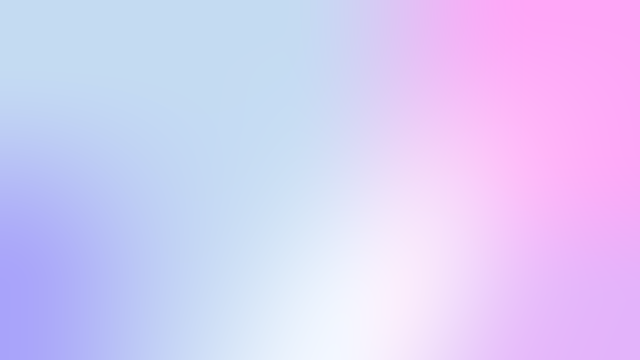
Write a WebGL 1 fragment shader that draws this background.

```glsl
precision highp float;
// Soft pastel gradient: blue sky, pink right side, periwinkle corner and a white glow from below.

uniform vec2 u_resolution;

const vec3 SKY        = vec3(0.77, 0.86, 0.95);
const vec3 PINK       = vec3(1.00, 0.65, 0.97);
const vec3 LILAC      = vec3(0.89, 0.70, 0.98);
const vec3 PERIWINKLE = vec3(0.66, 0.64, 0.98);
const vec3 GLOW_COOL  = vec3(0.95, 0.97, 1.00);
const vec3 GLOW_WARM  = vec3(1.00, 0.94, 0.99);

// Ranges are fractions of the canvas width or height.
const vec2  PINK_RANGE   = vec2(0.44, 0.84);
const vec2  LILAC_RANGE  = vec2(0.15, 0.60);
const vec2  CORNER_RANGE = vec2(0.20, 0.85);
const float CORNER_WIDTH = 0.22;
const vec2  GLOW_RANGE   = vec2(0.10, 1.00);
const vec2  GLOW_TINT    = vec2(0.50, 0.66);
const float GLOW_FOOT    = 0.535;
const float GLOW_LEAN    = 0.24;
const float GLOW_WIDTH   = 0.20;

// Bell curve with its peak at zero.
float bell(float offset, float width) {
  float d = offset / width;
  return exp(-d * d);
}

// One below the range, falling smoothly to zero above it.
float fadeUp(vec2 range, float height) {
  return 1.0 - smoothstep(range.x, range.y, height);
}

void main() {
  vec2 uv = gl_FragCoord.xy / u_resolution;

  // Sky to the right-hand side, pink above and lilac below
  vec3 rightSide = mix(PINK, LILAC, fadeUp(LILAC_RANGE, uv.y));
  vec3 color = mix(SKY, rightSide, smoothstep(PINK_RANGE.x, PINK_RANGE.y, uv.x));

  // Periwinkle lower-left corner
  float corner = bell(uv.x, CORNER_WIDTH) * fadeUp(CORNER_RANGE, uv.y);
  color = mix(color, PERIWINKLE, corner);

  // Leaning white glow, cool on the left and warm on the right
  float axis = GLOW_FOOT + GLOW_LEAN * uv.y;
  float glow = bell(uv.x - axis, GLOW_WIDTH) * fadeUp(GLOW_RANGE, uv.y);
  vec3 glowColor = mix(GLOW_COOL, GLOW_WARM, smoothstep(GLOW_TINT.x, GLOW_TINT.y, uv.x));
  color = mix(color, glowColor, glow);

  gl_FragColor = vec4(color, 1.0);
}
```
